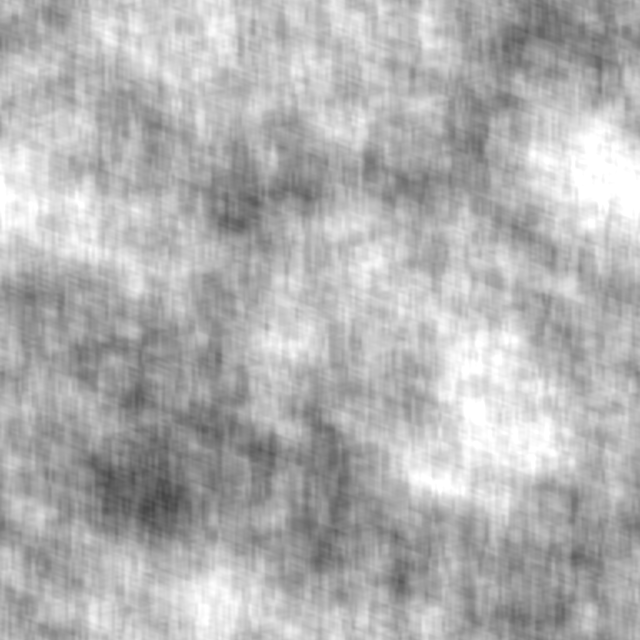
Write a Shadertoy shader that draws this texture.

```glsl
// Tileable grey brushed haze: soft clouds crossed by vertical and slanted streaks.

const float MEAN_GREY      = 0.71;
const float CLOUD_WEIGHT   = 0.20;
const float UPRIGHT_WEIGHT = 0.19;
const float FALLING_WEIGHT = 0.19;
const float RISING_WEIGHT  = 0.13;

const float FALLING_SLOPE = 0.37;   // drop per unit of width
const float RISING_SLOPE  = -0.22;

const vec2 CLOUD_CELLS   = vec2(4.0, 4.0);
const vec2 UPRIGHT_CELLS = vec2(6.0, 3.0);
const vec2 SLANTED_CELLS = vec2(3.0, 6.0);

// Cell growth per octave: streaks get thinner faster than they get shorter.
const vec2 CLOUD_GROWTH   = vec2(2.0, 2.0);
const vec2 UPRIGHT_GROWTH = vec2(2.0, 1.7);
const vec2 SLANTED_GROWTH = vec2(1.7, 2.0);

const float CLOUD_GAIN   = 0.65;
const float SLANT_GAIN   = 0.75;
const float UPRIGHT_GAIN = 0.85;

float hash(vec2 cell, float seed) {
    return fract(sin(dot(cell, vec2(127.1, 311.7)) + seed * 74.7) * 43758.5453);
}

// Hash of a sheared lattice; crossing the right edge shifts rows by "shift".
float wrappedHash(vec2 cell, vec2 cells, float shift, float seed) {
    float turns = floor((cell.x + 0.5) / cells.x);
    cell -= turns * vec2(cells.x, shift);
    cell.y -= cells.y * floor((cell.y + 0.5) / cells.y);
    return hash(cell, seed);
}

// Periodic value noise, centred on zero, with rows tilted by a whole shift.
float shearedNoise(vec2 uv, vec2 cells, float shift, float seed) {
    vec2 p = vec2(uv.x * cells.x, uv.y * cells.y + uv.x * shift);
    vec2 cell = floor(p);
    vec2 f = p - cell;
    f = f * f * f * (f * (f * 6.0 - 15.0) + 10.0);
    float a = wrappedHash(cell, cells, shift, seed);
    float b = wrappedHash(cell + vec2(1.0, 0.0), cells, shift, seed);
    float c = wrappedHash(cell + vec2(0.0, 1.0), cells, shift, seed);
    float d = wrappedHash(cell + vec2(1.0, 1.0), cells, shift, seed);
    return mix(mix(a, b, f.x), mix(c, d, f.x), f.y) - 0.5;
}

// Octaves of sheared noise, each rounded to a whole number of repeats.
float streaks(vec2 uv, vec2 cells, vec2 growth, float slope, float gain,
              int octaves, float seed) {
    float sum = 0.0;
    float amplitude = 1.0;
    for (int i = 0; i < octaves; i++) {
        vec2 whole = floor(cells + 0.5);
        float shift = floor(slope * whole.y + 0.5);
        sum += amplitude * shearedNoise(uv, whole, shift, seed + float(i));
        cells *= growth;
        amplitude *= gain;
    }
    return sum;
}

void mainImage(out vec4 fragColor, in vec2 fragCoord) {
    vec2 uv = fragCoord / iResolution.xy;

    float clouds  = streaks(uv, CLOUD_CELLS, CLOUD_GROWTH, 0.0, CLOUD_GAIN, 5, 3.0);
    float upright = streaks(uv, UPRIGHT_CELLS, UPRIGHT_GROWTH, 0.0, UPRIGHT_GAIN, 6, 11.0);
    float falling = streaks(uv, SLANTED_CELLS, SLANTED_GROWTH, FALLING_SLOPE, SLANT_GAIN, 6, 23.0);
    float rising  = streaks(uv, SLANTED_CELLS, SLANTED_GROWTH, RISING_SLOPE, SLANT_GAIN, 6, 37.0);

    float grey = MEAN_GREY
               + CLOUD_WEIGHT * clouds
               + UPRIGHT_WEIGHT * upright
               + FALLING_WEIGHT * falling
               + RISING_WEIGHT * rising;

    fragColor = vec4(vec3(clamp(grey, 0.0, 1.0)), 1.0);
}
```
